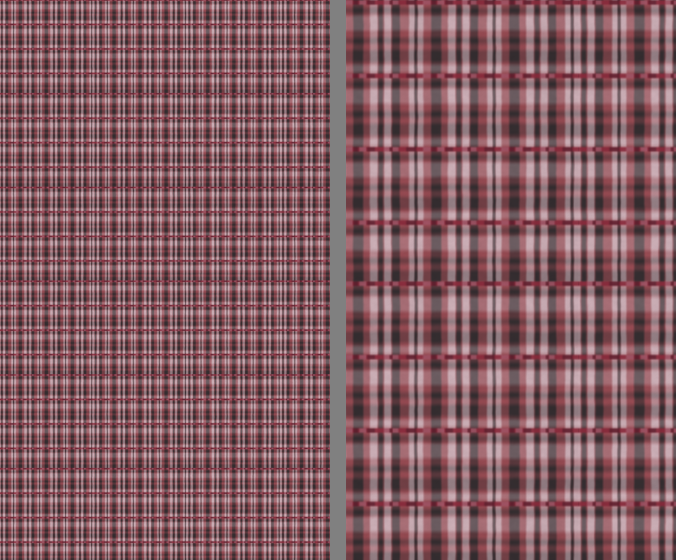
Left: the whole. Right: its middle third, enlarged.
Write a WebGL 2 fragment shader that draws this texture.

```glsl
#version 300 es
precision highp float;
// Woven plaid in square patches: each patch holds three full setts and a cut
// fourth one, both across and down. Warp and weft stripes are blended, thin
// broken crimson seams part the rows, and layered sines fade the cloth.
uniform vec2 u_resolution;
out vec4 outColor;

const vec3 PALE = vec3(0.80, 0.69, 0.72);
const vec3 ROSE = vec3(0.58, 0.28, 0.31);
const vec3 DARK = vec3(0.18, 0.16, 0.17);
const vec3 CRIMSON = vec3(0.56, 0.10, 0.20);
const vec3 MEAN_DYE = vec3(0.49, 0.35, 0.37);

// Lengths as parts of the canvas height
const float PATCH_SIZE = 0.1674;
const float WARP_SETT = 0.0465;
const float WEFT_SETT = 0.0437;

float hash(float n) {
  return fract(sin(n * 91.35) * 437.58);
}

// Soft stripe inside a unit repeat, wrapping at its ends
float stripe(float t, float center, float halfWidth, float soft) {
  float d = abs(fract(t - center + 0.5) - 0.5);
  return 1.0 - smoothstep(halfWidth - soft, halfWidth + soft, d);
}

vec3 dye(float pale, float dark) {
  return mix(mix(ROSE, PALE, min(pale, 1.0)), DARK, min(dark, 1.0));
}

vec3 warpColor(float t, float soft) {
  float pale = stripe(t, 0.98, 0.05, soft) + stripe(t, 0.16, 0.045, soft)
             + stripe(t, 0.47, 0.04, soft) + stripe(t, 0.575, 0.04, soft);
  float dark = stripe(t, 0.07, 0.03, soft) + stripe(t, 0.265, 0.05, soft)
             + stripe(t, 0.52, 0.018, soft) + stripe(t, 0.78, 0.065, soft);
  return dye(pale, dark);
}

vec3 weftColor(float t, float soft) {
  float pale = stripe(t, 0.28, 0.10, soft) + stripe(t, 0.90, 0.05, soft);
  float dark = stripe(t, 0.11, 0.04, soft) + stripe(t, 0.52, 0.04, soft)
             + stripe(t, 0.73, 0.08, soft);
  return dye(pale, dark);
}

// Returns the place within a sett, the distance to its nearer end
// (both in setts) and a running index; setts restart in every patch
vec3 locateSett(float position, float settSize) {
  float patchIndex = floor(position / PATCH_SIZE);
  float local = (position - patchIndex * PATCH_SIZE) / settSize;
  float index = floor(local);
  float t = local - index;
  float settEnd = min(1.0, PATCH_SIZE / settSize - index);
  return vec3(t, min(t, settEnd - t), patchIndex * 4.0 + index);
}

float layeredSines(vec2 p) {
  float sum = 0.0;
  float amplitude = 0.5;
  for (int i = 0; i < 4; i++) {
    sum += amplitude * sin(p.x + 1.7 * sin(p.y)) * cos(p.y - 0.6 * p.x);
    p = mat2(1.6, 1.2, -1.2, 1.6) * p + 2.3;
    amplitude *= 0.6;
  }
  return sum;
}

void main() {
  float pixel = 1.0 / u_resolution.y;
  vec2 p = vec2(gl_FragCoord.x, u_resolution.y - gl_FragCoord.y) * pixel;
  vec2 soft = 0.015 + 0.45 * pixel / vec2(WARP_SETT, WEFT_SETT);
  float wear = layeredSines(p * 110.0);

  // Warp columns, with slightly uneven dye
  vec3 column = locateSett(p.x, WARP_SETT);
  vec3 warp = warpColor(column.x + 0.006 * wear, soft.x);
  warp *= 0.985 + 0.03 * hash(column.z + 3.0);

  // Weft rows, softer and weaker than the columns
  vec3 row = locateSett(p.y, WEFT_SETT);
  vec3 weft = weftColor(row.x + 0.008 * wear, soft.y + 0.02);
  weft = mix(MEAN_DYE, weft, 0.84);
  weft *= 0.985 + 0.03 * hash(row.z + 11.0);
  vec3 cloth = mix(warp, weft, 0.41);

  // Seams: thin crimson, broken where a shifted warp shows through
  float seam = 1.0 - smoothstep(0.03 - soft.y, 0.03 + soft.y, row.y);
  vec3 shiftedWarp = warpColor(column.x + 0.32, soft.x);
  vec3 seamColor = mix(shiftedWarp * 0.85, CRIMSON, 0.55);
  cloth = mix(cloth, seamColor, 0.9 * seam);

  // Thread grain and fading
  float grain = layeredSines(p * 410.0);
  cloth *= 1.0 + 0.025 * grain + 0.015 * wear;
  outColor = vec4(clamp(cloth, 0.0, 1.0), 1.0);
}
```
